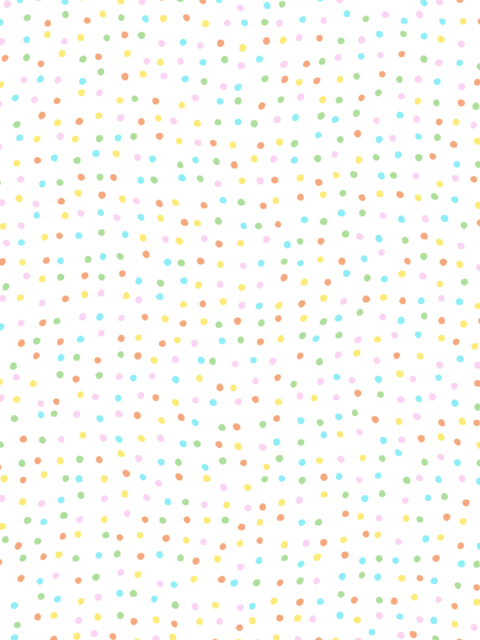
Reproduce this pattern procedurally as a WebGL 2 fragment shader.

```glsl
#version 300 es
precision highp float;
// Small pastel confetti dots, evenly but loosely scattered on white.

#define COLUMNS 24.0   // dots across the canvas width
#define RADIUS 0.172   // mean dot radius, in cells
#define SIZE_VARY 0.012
#define JITTER 0.23    // largest shift of a dot from its cell centre
#define WOBBLE 0.012   // unevenness of the outline
#define SOFTNESS 0.045 // half width of the dot edge, in cells
#define DRIFT 0.18     // slow bending of the rows and columns

uniform vec2 u_resolution;
out vec4 fragColor;

const vec3 PAPER  = vec3(0.995, 1.0, 0.995);
const vec3 GREEN  = vec3(0.68, 0.87, 0.61);
const vec3 CYAN   = vec3(0.56, 0.93, 0.97);
const vec3 ORANGE = vec3(0.96, 0.66, 0.49);
const vec3 PINK   = vec3(0.98, 0.83, 0.95);
const vec3 YELLOW = vec3(0.99, 0.92, 0.47);

float hash(vec2 p) {
    return fract(sin(dot(p, vec2(127.1, 311.7))) * 43758.5453);
}

// Steps of two or three, plus at most one, keep side neighbours different.
vec3 dotColor(vec2 cell) {
    float extra = step(0.5, hash(cell + 71.3));
    float kind = mod(2.0 * cell.x + 3.0 * cell.y + extra, 5.0);
    if (kind < 0.5) return GREEN;
    if (kind < 1.5) return PINK;
    if (kind < 2.5) return ORANGE;
    if (kind < 3.5) return CYAN;
    return YELLOW;
}

// Signed distance to a slightly uneven, hand-drawn dot.
float dotDistance(vec2 offset, vec2 cell) {
    float angle = atan(offset.y, offset.x);
    float phase = 6.2832 * hash(cell + 13.7);
    float radius = RADIUS + SIZE_VARY * (2.0 * hash(cell + 29.1) - 1.0);
    radius += WOBBLE * (0.6 * sin(2.0 * angle + phase) + 0.4 * sin(3.0 * angle - 2.0 * phase));
    return length(offset) - radius;
}

void main() {
    // Gently bent grid, shifted so that dots also meet the canvas edges
    vec2 grid = gl_FragCoord.xy / u_resolution.x * COLUMNS + 0.5;
    grid += DRIFT * sin(grid.yx * vec2(0.53, 0.47) + vec2(0.8, 2.1));
    vec2 cell = floor(grid);

    // One dot per cell, kept inside the cell by the jitter limit
    vec2 shift = JITTER * (2.0 * vec2(hash(cell), hash(cell + 47.9)) - 1.0);
    float distanceToDot = dotDistance(fract(grid) - 0.5 - shift, cell);

    // Soft edge, never thinner than about one pixel
    float edge = max(SOFTNESS, 0.5 * COLUMNS / u_resolution.x);
    float coverage = 1.0 - smoothstep(-edge, edge, distanceToDot);
    fragColor = vec4(mix(PAPER, dotColor(cell), coverage), 1.0);
}
```
